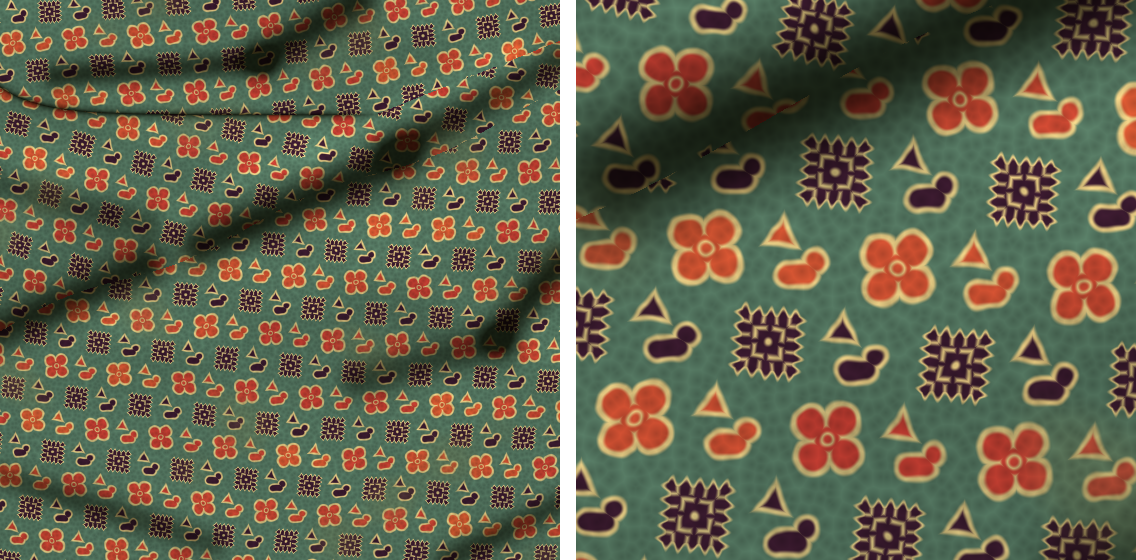
Left: the whole. Right: its middle third, enlarged.
Reproduce this texture procedurally as a three.js fragment shader.

```glsl
varying vec2 vUv;

const vec3 GREEN = vec3(0.29, 0.41, 0.335);
const vec3 CREAM = vec3(0.80, 0.70, 0.45);
const vec3 RED = vec3(0.67, 0.21, 0.17);
const vec3 ORANGE = vec3(0.74, 0.32, 0.17);
const vec3 PURPLE = vec3(0.20, 0.09, 0.16);
const vec3 SHADOW = vec3(0.22, 0.21, 0.13);
const float COLUMN = 0.115;    // spacing along a row
const float ROW = 0.0523;      // spacing between rows
const float ROW_SHIFT = 0.37;  // sideways step per row, in columns
const float LINE = 0.0036;     // outline width
const float EDGE = 0.0014;     // edge softness
const float TOOTH = 0.0078;    // spacing of the star teeth
const float BOW = 0.08;        // curve of the rows
const float GRAIN = 130.0;     // weave cells across

float hash(vec2 p) {
  return fract(sin(dot(p, vec2(127.1, 311.7))) * 43758.5453);
}

float cellular(vec2 p) {
  vec2 cell = floor(p);
  float nearest = 2.0;
  for (int j = -1; j <= 1; j++)
    for (int i = -1; i <= 1; i++) {
      vec2 c = cell + vec2(float(i), float(j));
      nearest = min(nearest, length(c + vec2(hash(c), hash(c + 19.3)) - p));
    }
  return nearest;
}

float waves(vec2 p) {
  return (sin(p.x + 1.7 * sin(p.y * 0.8)) + sin(p.y * 1.3 - p.x * 0.7)
        + 0.5 * sin(p.x * 2.3 + p.y * 1.9)) / 2.5;
}

mat2 turn(float a) {
  return mat2(cos(a), -sin(a), sin(a), cos(a));
}

float cover(float d) {
  return 1.0 - smoothstep(-EDGE, EDGE, d);
}

float segment(vec2 p, vec2 a, vec2 b) {
  vec2 ab = b - a;
  return length(p - a - ab * clamp(dot(p - a, ab) / dot(ab, ab), 0.0, 1.0));
}

float band(vec2 p, vec2 a, vec2 b, float width) {
  float d = segment(p, a, b) / width;
  return exp(-d * d);
}

float flower(vec2 p) {
  vec2 a = abs(turn(0.2) * p);
  float body = min(length(a - 0.0097) - 0.0086, length(p) - 0.008);
  float ring = abs(length(p) - 0.0038) - 0.0009;
  return max(body, -ring);
}

// x: toothed silhouette, y: dark fill with its cuts
vec2 star(vec2 p) {
  vec2 a = abs(p);
  float outer = max(a.x, a.y), inner = min(a.x, a.y);
  float tooth = cos(inner * 6.2832 / TOOTH);
  float body = outer - 0.0172 - 0.0022 * tooth;
  float cut = max(abs(mod(inner, TOOTH) - 0.5 * TOOTH) - 0.0009, 0.0115 - outer);
  float ring = max(abs(outer - 0.0085) - 0.0012, 0.0016 - inner);
  float eye = length(p) - 0.0024;
  return vec2(body, max(body, -min(cut, min(ring, eye))));
}

float trianglePip(vec2 p) {
  p -= vec2(-0.013, 0.012);
  return max(abs(p.x) * 0.87 + p.y * 0.5, -p.y) - 0.0038;
}

float bean(vec2 p) {
  float foot = segment(p, vec2(-0.007, -0.0105), vec2(0.004, -0.009)) - 0.0056;
  return min(foot, length(p - vec2(0.0085, -0.001)) - 0.0052);
}

vec3 print(vec2 q) {
  vec3 color = GREEN;
  float nearestRow = floor(0.5 - q.y / ROW);
  for (int i = -1; i <= 1; i++) {
    float row = nearestRow + float(i);
    float x = q.x / COLUMN - row * ROW_SHIFT;
    float y = q.y + row * ROW;
    bool floral = mod(row, 2.0) < 0.5;
    vec2 center = vec2((fract(x + 0.5) - 0.5) * COLUMN, y);
    vec2 between = vec2((fract(x) - 0.5) * COLUMN, y);
    float tint = hash(vec2(floor(x + 0.25), row));
    vec3 dye = floral ? mix(RED, ORANGE, tint * tint) : PURPLE;

    vec2 large = floral ? vec2(flower(center)) : star(center);
    float pips = min(trianglePip(between), bean(between));
    float line = floral ? LINE : LINE * 0.65;
    float outline = max(cover(large.x - line), cover(pips - LINE * 0.85));
    color = mix(color, CREAM, outline * (0.86 + 0.14 * tint));
    color = mix(color, dye, max(cover(large.y), cover(pips)));
  }
  return color;
}

void main() {
  vec2 p = vUv;
  // Cloth panels, split by the crease and the long fold
  float crease = p.y - 0.795 - 0.4 * max(p.x - 0.67, 0.0) - 0.05 * exp(-p.x * 14.0);
  float fold = p.y - 0.408 - 0.42 * p.x - 0.012 * sin(p.x * 14.0);
  vec3 panel = vec3(0.482, 0.404, 0.10);
  if (fold > 0.0) panel = vec3(0.336, 0.737, 0.25);
  if (crease > 0.0) panel = vec3(0.367, 0.944, -0.10);
  vec2 q = turn(-panel.z) * (p - panel.xy);
  q.y -= BOW * (p.x - 0.48) * (p.x - 0.48);
  q += 0.004 * vec2(waves(p * 13.0), waves(p.yx * 11.0 + 4.0));
  q += 0.0008 * vec2(waves(p * 210.0), waves(p.yx * 190.0));
  vec3 color = print(q);

  // Faded dye and woven grain
  float wear = smoothstep(0.25, 0.95, waves(p * 17.0 + 2.0));
  color = mix(color, vec3(0.45, 0.43, 0.25), wear * 0.22);
  color *= 0.90 + 0.22 * cellular(p * GRAIN);

  // Shadows in the folds
  float shade = 0.85 * band(p, vec2(0.0, 0.41), vec2(0.26, 0.525), 0.038);
  shade += 0.85 * band(p, vec2(0.36, 0.56), vec2(0.72, 0.72), 0.038);
  shade += 0.70 * band(p, vec2(0.70, 0.73), vec2(1.0, 0.89), 0.032);
  shade += 0.90 * band(p, vec2(0.47, 0.90), vec2(0.64, 1.0), 0.036);
  shade += 0.75 * band(p, vec2(0.10, 0.865), vec2(0.47, 0.89), 0.024);
  shade += 0.85 * band(p, vec2(1.0, 0.53), vec2(0.89, 0.40), 0.032);
  shade += 0.60 * band(p, vec2(0.89, 0.39), vec2(0.64, 0.32), 0.036);
  shade += 0.50 * band(p, vec2(0.0, 0.15), vec2(0.38, 0.03), 0.026);
  shade += 0.60 * band(p, vec2(0.80, 0.0), vec2(1.0, 0.10), 0.026);
  shade += 0.45 * band(p, vec2(0.0, 0.67), vec2(0.26, 0.60), 0.032);
  shade += 0.90 * exp(-abs(crease) * 170.0) * (1.0 - smoothstep(0.58, 0.72, p.x));
  shade += 0.10 * waves(p * vec2(9.0, 21.0));

  // Light on the raised cloth
  float light = 0.16 * band(p, vec2(0.25, 0.59), vec2(0.56, 0.73), 0.04);
  light += 0.14 * band(p, vec2(0.56, 0.73), vec2(0.92, 0.89), 0.035);
  light += 0.07 * waves(p * vec2(8.0, 15.0) + 1.0);
  color *= mix(vec3(1.06 + light), SHADOW, clamp(shade, 0.0, 0.95));
  gl_FragColor = vec4(color, 1.0);
}
```
